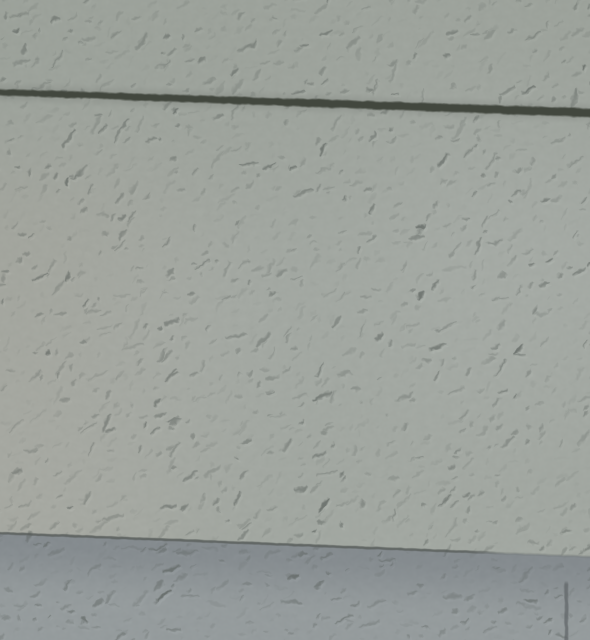
Give the GLSL for this texture, as a Shadertoy shader.

```glsl
vec2 hash2(vec2 p) {
    vec3 q = fract(p.xyx * vec3(0.1031, 0.1030, 0.0973));
    q += dot(q, q.yzx + 33.33);
    return fract((q.xx + q.yz) * q.zy);
}

float corner(vec2 cell, vec2 offset) {
    return dot(hash2(cell + 200.0) * 2.0 - 1.0, offset);
}

float gradientNoise(vec2 p) {
    vec2 i = floor(p), f = p - i;
    vec2 u = f * f * f * (f * (f * 6.0 - 15.0) + 10.0);
    vec2 e = vec2(1.0, 0.0);
    return mix(mix(corner(i, f), corner(i + e, f - e), u.x),
               mix(corner(i + e.yx, f - e.yx), corner(i + 1.0, f - 1.0), u.x), u.y);
}

// Scattered tapered strokes, one candidate per cell
float strokes(vec2 p, float cell, float tilt, float seed) {
    vec2 id = floor(p / cell);
    float ink = 0.0;
    for (int j = -1; j <= 1; j++)
    for (int i = -1; i <= 1; i++) {
        vec2 c = id + vec2(i, j);
        vec2 place = hash2(c + seed), form = hash2(c + seed + 57.0);
        vec2 look = hash2(c + seed + 113.0);
        vec2 d = p - (c + 0.1 + 0.8 * place) * cell;
        float angle = tilt + (form.x - 0.5) * 1.2;
        vec2 dir = vec2(cos(angle), sin(angle));
        float halfLength = cell * mix(0.08, 0.4, form.y * form.y);
        float along = clamp(dot(d, dir), -halfLength, halfLength);
        float radius = mix(0.0012, 0.0033, look.y) * (1.0 - 0.5 * abs(along) / halfLength);
        float dist = length(d - dir * along) - radius;
        float strength = step(0.2, look.x) * mix(0.15, 0.85, look.x * look.x);
        ink = max(ink, strength * smoothstep(0.0025, -0.002, dist));
    }
    return ink;
}

// Ragged flecks in two sizes, gathered into loose clusters
float flecks(vec2 p, float tilt) {
    vec2 bend = vec2(gradientNoise(p * 60.0), gradientNoise(p * 60.0 + 31.0));
    vec2 grit = vec2(gradientNoise(p * 170.0 + 9.0), gradientNoise(p * 170.0 + 71.0));
    vec2 q = p + 0.007 * bend + 0.003 * grit;
    float cluster = smoothstep(-0.35, 0.3, gradientNoise(p * 13.0 + 5.0));
    float large = strokes(q, 0.040, tilt, 11.0) * mix(0.55, 1.0, cluster);
    float small = strokes(q, 0.024, tilt, 83.0) * mix(0.15, 0.75, cluster);
    return max(large, small);
}

void mainImage(out vec4 fragColor, in vec2 fragCoord) {
    vec2 p = fragCoord / iResolution.y;
    float wobble = 0.0016 * gradientNoise(p * 55.0) + 0.001 * gradientNoise(p * 130.0);

    // Signed heights above the slanted seam and the lower board edge
    float seam = p.y - 0.856 + 0.035 * p.x + wobble;
    float edge = p.y - 0.167 + 0.040 * p.x + wobble * 0.6;
    float board = smoothstep(-0.002, 0.002, edge);

    // Painted board, lit a little more towards its lower right
    float light = 0.8 - 0.6 * smoothstep(0.5, 1.0, p.y) + 0.25 * (p.x - 0.45)
                + 0.4 * gradientNoise(p * 2.3 + 4.0);
    vec3 paint = mix(vec3(0.605, 0.628, 0.598), vec3(0.645, 0.666, 0.644), clamp(light, 0.0, 1.0));
    paint += vec3(0.012, 0.0, -0.004) * smoothstep(0.5, 0.0, p.x) * smoothstep(0.9, 0.6, p.y);

    // Bluish lower strip, shaded beneath the edge
    vec3 strip = mix(vec3(0.585, 0.61, 0.615), vec3(0.52, 0.545, 0.56),
                     smoothstep(-0.11, -0.005, edge));
    vec3 color = mix(strip, paint, board);

    // Fine relief and flecks with faint raised rims
    color += 0.012 * gradientNoise(p * vec2(75.0, 95.0)) + 0.006 * gradientNoise(p * 200.0);
    float tilt = mix(0.3, 0.68, board);
    float ink = flecks(p, tilt);
    float rim = max(flecks(p + vec2(-0.003, 0.004), tilt) - ink, 0.0);
    color += 0.035 * rim;
    color = mix(color, vec3(0.34, 0.365, 0.35), ink * 0.8);

    // Dark seam, widening to the right, with a soft shadow
    float seamWidth = mix(0.0045, 0.0068, p.x);
    color *= 1.0 - 0.07 * smoothstep(0.02, 0.003, abs(seam));
    color = mix(color, vec3(0.26, 0.28, 0.245),
                smoothstep(0.0025, -0.002, abs(seam) - seamWidth));

    // Thin line under the edge, fading out on the right
    float edgeLine = smoothstep(0.0035, 0.0005, abs(edge));
    color = mix(color, vec3(0.34, 0.36, 0.35),
                edgeLine * mix(0.8, 0.2, smoothstep(0.72, 0.8, p.x)));

    // Short upright groove in the strip
    float groove = smoothstep(0.0045, 0.001, abs(p.x - 0.885 + wobble))
                 * smoothstep(0.094, 0.086, p.y);
    color = mix(color, vec3(0.38, 0.40, 0.41), groove * 0.75);

    fragColor = vec4(color, 1.0);
}
```
